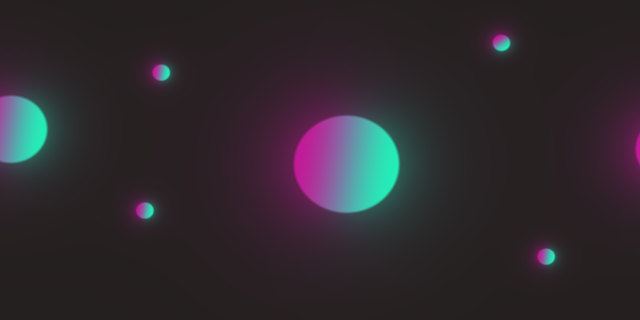
This background is drawn by a WebGL 2 fragment shader. Its source:

```glsl
#version 300 es
precision highp float;

uniform vec2 u_resolution;
out vec4 fragColor;

const vec3 BACKGROUND = vec3(0.139, 0.126, 0.119);
const vec3 MAGENTA = vec3(0.76, 0.10, 0.59);
const vec3 TEAL = vec3(0.14, 0.93, 0.72);
const vec3 HAZE = vec3(0.62, 0.16, 0.54);

const vec2 ORB_STRETCH = vec2(1.04, 0.96);
const float EDGE_SOFTNESS = 0.006;

// Glow strength and reach, with reach in orb radii
const float MAGENTA_STRENGTH = 0.37;
const float MAGENTA_REACH = 0.66;
const float TEAL_STRENGTH = 0.29;
const float TEAL_REACH = 0.52;
const float HAZE_STRENGTH = 0.11;
const float HAZE_REACH = 1.3;

// Each orb: centre x, centre y, radius, gradient angle
const int ORB_COUNT = 7;
const vec4 ORBS[ORB_COUNT] = vec4[](
    vec4(1.083, 0.487, 0.158, -0.16),
    vec4(0.034, 0.596, 0.109, -0.16),
    vec4(2.100, 0.534, 0.109, -0.16),
    vec4(0.504, 0.773, 0.026, -0.16),
    vec4(0.453, 0.342, 0.026, -0.16),
    vec4(1.567, 0.866, 0.026, -0.95),
    vec4(1.707, 0.198, 0.026, -0.16)
);

float falloff(float dist, float reach) {
    return exp(-max(dist, 0.0) / reach);
}

vec3 addOrb(vec3 color, vec2 p, vec4 orb, float pixel) {
    float radius = orb.z;
    vec2 local = (p - orb.xy) / (ORB_STRETCH * radius);
    float len = length(local);
    float dist = len - 1.0;
    float along = dot(local, vec2(cos(orb.w), sin(orb.w)));

    // Wide haze, then a coloured glow on either side
    float side = smoothstep(-0.75, 0.85, along / max(len, 0.001));
    color = mix(color, HAZE, HAZE_STRENGTH * falloff(dist, HAZE_REACH));
    color = mix(color, MAGENTA, (1.0 - side) * MAGENTA_STRENGTH * falloff(dist, MAGENTA_REACH));
    color = mix(color, TEAL, side * TEAL_STRENGTH * falloff(dist, TEAL_REACH));

    // Soft-edged disc with a gradient across it
    vec3 fill = mix(MAGENTA, TEAL, smoothstep(-1.0, 0.95, along));
    float soft = max(min(EDGE_SOFTNESS, radius * 0.15), pixel) / radius;
    return mix(color, fill, 1.0 - smoothstep(-soft, soft, dist));
}

void main() {
    vec2 p = gl_FragCoord.xy / u_resolution.y;
    float pixel = 1.0 / u_resolution.y;
    vec3 color = BACKGROUND;
    for (int i = 0; i < ORB_COUNT; i++) {
        color = addOrb(color, p, ORBS[i], pixel);
    }
    fragColor = vec4(color, 1.0);
}
```
